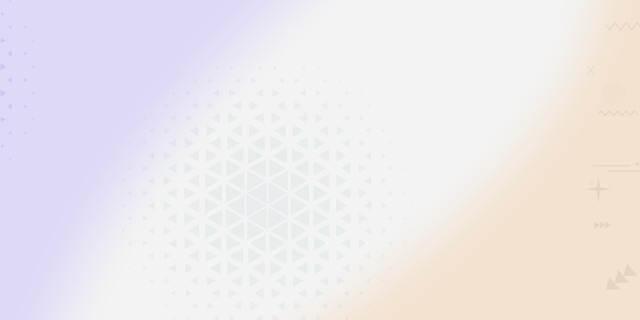
This background is drawn by a Shadertoy shader. Its source:

```glsl
const vec3 WHITE = vec3(0.953, 0.953, 0.953);
const vec3 LAVENDER = vec3(0.868, 0.850, 0.968);
const vec3 PEACH = vec3(0.953, 0.887, 0.815);
const vec3 MINT_SHADE = vec3(0.954, 0.970, 0.974);
const vec3 VIOLET_SHADE = vec3(0.930, 0.925, 0.965);
const vec3 SAND_SHADE = vec3(0.945, 0.938, 0.930);

float cover(float d, float blur) {
    return 1.0 - smoothstep(-blur, blur, d);
}

// Signed distance to the curve x = c.x + c.y * y + c.z * y^2
float curveSide(vec2 p, vec3 c) {
    float slope = c.y + 2.0 * c.z * p.y;
    return (p.x - c.x - p.y * (c.y + c.z * p.y)) / sqrt(1.0 + slope * slope);
}

float segment(vec2 p, vec2 a, vec2 b) {
    vec2 ab = b - a;
    return length(p - a - ab * clamp(dot(p - a, ab) / dot(ab, ab), 0.0, 1.0));
}

// Equilateral triangle pointing right
float arrow(vec2 p, float inradius) {
    return max(-p.x, 0.5 * p.x + 0.866 * abs(p.y)) - inradius;
}

float lineSide(vec2 p, vec2 a, vec2 b) {
    vec2 e = normalize(b - a);
    return dot(p - a, vec2(-e.y, e.x));
}

float wedge(vec2 p, vec2 a, vec2 b, vec2 c) {
    return max(lineSide(p, a, b), max(lineSide(p, b, c), lineSide(p, c, a)));
}

float diamond(vec2 p, vec2 halfSize) {
    return (abs(p.x) / halfSize.x + abs(p.y) / halfSize.y - 1.0) * halfSize.y;
}

// Triangle lattice whose cells shrink away from a focus
float halftone(vec2 p, vec2 origin, float side, vec2 focus, float peak, float reach, float blur) {
    float width = side * 0.866;
    vec2 g = (p - origin) / vec2(width, side);
    float column = floor(g.x);
    float shift = 0.5 * column;
    float v = g.y - shift;
    bool pointsRight = abs(fract(v) - 0.5) < 0.5 * (1.0 - fract(g.x));
    vec2 cell = pointsRight ? vec2(column + 1.0 / 3.0, floor(v) + 0.5 + shift)
                            : vec2(column + 2.0 / 3.0, floor(v + 0.5) + shift);
    vec2 center = origin + cell * vec2(width, side);
    float size = peak - distance(center, focus) / reach;
    vec2 local = p - center;
    local.x *= pointsRight ? 1.0 : -1.0;
    return cover(arrow(local, size * width / 3.0), blur) * smoothstep(0.0, 0.12, size);
}

// Thin ornaments along the right side
float ornaments(vec2 p, float blur) {
    float zig = 0.918 + 0.011 * (1.0 - 4.0 * abs(fract((p.x - 1.922) / 0.0345 + 0.5) - 0.5));
    float d = max(abs(p.y - zig) * 0.62 - 0.002, 1.893 - p.x);

    float ripple = 0.646 + 0.0055 * sin((p.x - 1.872) * 241.0);
    d = min(d, max(abs(p.y - ripple) * 0.7 - 0.002, abs(p.x - 1.932) - 0.06));

    vec2 x = abs(p - vec2(1.846, 0.781));
    d = min(d, segment(x, vec2(0.0), vec2(0.0085, 0.0105)) - 0.0015);

    d = min(d, segment(p, vec2(1.854, 0.482), vec2(1.969, 0.482)) - 0.002);
    d = min(d, segment(p, vec2(1.901, 0.466), vec2(2.02, 0.466)) - 0.002);

    vec2 star = p - vec2(1.870, 0.409);
    d = min(d, min(diamond(star, vec2(0.039, 0.007)), diamond(star.yx, vec2(0.039, 0.007))));
    d = min(d, abs(length(p - vec2(1.851, 0.427)) - 0.004) - 0.001);
    d = min(d, length(p - vec2(1.841, 0.268)) - 0.002);

    vec2 tip = p - vec2(1.992, 0.487);
    d = min(d, arrow(vec2(-tip.y, tip.x), 0.004));

    for (int i = 0; i < 3; i++) {
        float k = float(i);
        d = min(d, arrow(p - vec2(1.863 + 0.0175 * k, 0.297), 0.006));
        vec2 q = p - k * vec2(0.0275, 0.0215);
        d = min(d, wedge(q, vec2(1.893, 0.094), vec2(1.904, 0.135), vec2(1.9375, 0.096)));
    }
    return cover(d, blur);
}

float stripedDisc(vec2 p, vec2 center, float radius, float period, float blur) {
    float stripe = 0.5 + 0.5 * cos(6.2832 * (p.x - center.x) / period);
    return stripe * cover(length(p - center) - radius, blur);
}

void mainImage(out vec4 fragColor, in vec2 fragCoord) {
    vec2 p = fragCoord / iResolution.y;
    p.x *= 2.0 * iResolution.y / iResolution.x;
    float blur = 0.75 / iResolution.y;

    // Soft colour fields
    float violet = cover(curveSide(p, vec3(0.18, 0.36, 0.36)), 0.15);
    float warm = cover(-curveSide(p, vec3(1.02, 1.50, -0.65)), 0.13);
    vec3 color = mix(mix(WHITE, LAVENDER, violet), PEACH, warm);

    // Halftone clusters
    float mesh = halftone(p, vec2(0.836, 0.357), 0.0782, vec2(0.822, 0.365), 0.97, 0.53, blur);
    float rim = halftone(p, vec2(-0.016, 0.75), 0.0825, vec2(-0.26, 0.75), 0.65, 0.68, blur);
    color *= mix(vec3(1.0), MINT_SHADE, mesh);
    color *= mix(vec3(1.0), VIOLET_SHADE, rim);

    // Ornaments
    float marks = ornaments(p, blur);
    float disc = 0.3 * stripedDisc(p, vec2(1.917, 0.706), 0.037, 0.0085, blur);
    color *= mix(vec3(1.0), SAND_SHADE, max(marks, disc));

    fragColor = vec4(color, 1.0);
}
```
